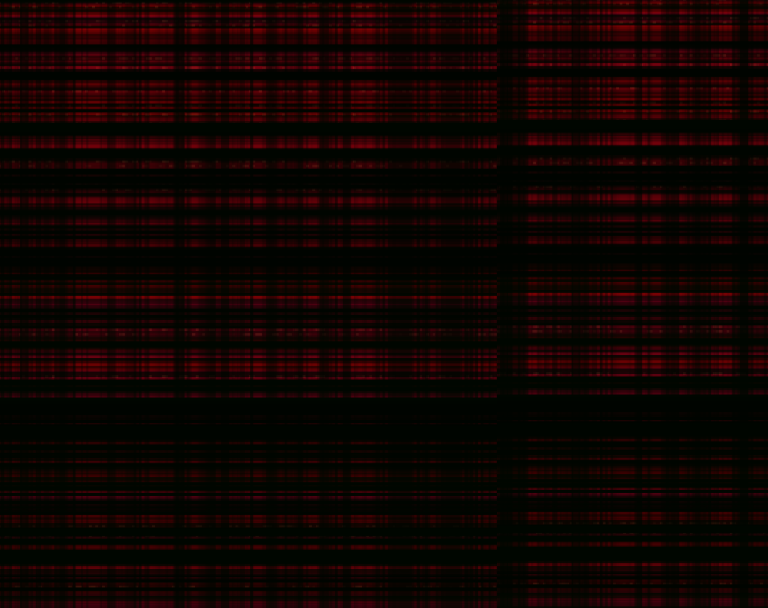
Write a Shadertoy shader that draws this texture.

```glsl
#define ROW_SCALES vec3(23.0, 88.0, 225.0)
#define ROW_WEIGHTS vec3(0.23, 0.35, 0.42)
#define COLUMN_SCALES vec3(25.0, 95.0, 290.0)
#define COLUMN_WEIGHTS vec3(0.33, 0.31, 0.36)
#define SEAM_X 0.647
#define SEAM_SHIFT 0.005
#define PEAK_RED 0.42
#define GROUND_GREEN 0.022
#define DASH_COLOUR vec3(0.09, 0.06, 0.03)

float hash(float n) {
    n = fract(n * 0.1031);
    n *= n + 33.33;
    n *= n + n;
    return fract(n);
}

// One-dimensional noise with flat cells and short soft edges
float stripeNoise(float t, float seed) {
    float cell = floor(t) + seed * 1000.0;
    return mix(hash(cell), hash(cell + 1.0), smoothstep(0.25, 0.75, fract(t)));
}

// Broad, medium and fine stripes in one profile
float stripes(float t, vec3 scales, vec3 weights, float seed) {
    vec3 layers = vec3(stripeNoise(t * scales.x, seed),
                       stripeNoise(t * scales.y, seed + 1.0),
                       stripeNoise(t * scales.z, seed + 2.0));
    return dot(layers, weights);
}

// Short upright ticks that bead a few of the rows
float dashes(vec2 p) {
    float line = p.y * 130.0;
    float row = floor(line);
    float chosen = step(0.8, hash(row + 9000.0));
    float across = fract(line);
    float window = smoothstep(0.1, 0.35, across) * smoothstep(0.9, 0.65, across);
    float tick = smoothstep(0.55, 0.9, stripeNoise(p.x * 230.0, 10.0 + row));
    return chosen * window * tick;
}

void mainImage(out vec4 fragColor, in vec2 fragCoord) {
    vec2 uv = fragCoord / iResolution.xy;
    float pixelWidth = 1.0 / iResolution.x;

    // The right-hand panel sits slightly higher
    float panel = smoothstep(-pixelWidth, pixelWidth, uv.x - SEAM_X);
    vec2 p = vec2(uv.x, uv.y - SEAM_SHIFT * step(SEAM_X, uv.x));

    // Row strengths, cut by hairlines
    float row = smoothstep(0.36, 0.87, stripes(p.y, ROW_SCALES, ROW_WEIGHTS, 1.0));
    row *= mix(0.6, 1.15, stripeNoise(p.y * 310.0, 9.0));

    // Column strengths, evened out along the brightest rows
    float column = stripes(p.x, COLUMN_SCALES, COLUMN_WEIGHTS, 4.0);
    column = mix(0.16, 1.0, smoothstep(0.28, 0.70, column));
    column = mix(column, 1.0, 0.3 * row);

    // Narrow dark gaps, and a wider one beside the seam
    float gap = smoothstep(0.03, 0.12, stripeNoise(p.x * 64.0, 7.0));
    float seamGap = panel * smoothstep(SEAM_X + 0.04, SEAM_X + 0.032, p.x);
    column *= mix(0.35, 1.0, gap) * (1.0 - 0.6 * seamGap);

    // Red weave, crimson in some rows, over a green-black ground
    float weave = row * column;
    float crimson = stripeNoise(p.y * 60.0, 8.0);
    float red = PEAK_RED * weave;
    float green = GROUND_GREEN * (1.0 - 0.85 * smoothstep(0.0, 0.6, weave));
    green *= mix(0.6, 1.2, stripeNoise(p.y * 25.0, 6.0));
    float blue = red * mix(0.02, 0.22, crimson * crimson);

    vec3 colour = vec3(red, green, blue);
    colour += DASH_COLOUR * dashes(p) * column * smoothstep(0.0, 0.3, row);
    fragColor = vec4(colour, 1.0);
}
```
